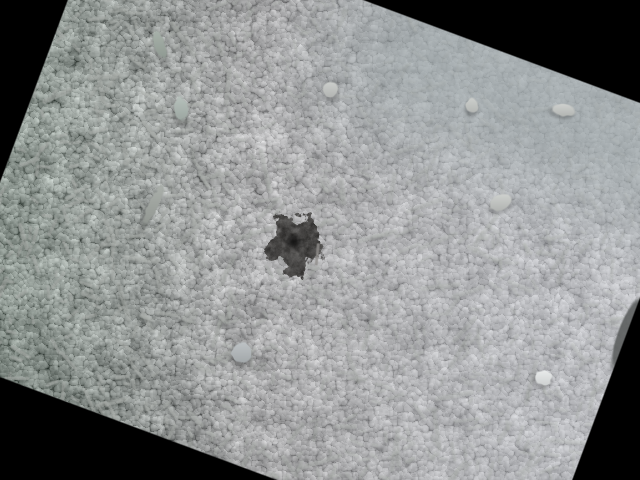
Give the GLSL for this texture, as a Shadertoy shader.

```glsl
// Pale, dusty soil with a ragged dark burrow, shown as a tilted slab on black.
// Cellular grains, hashed chips of straw and rounded stones are layered over a
// broad left-to-right light gradient; noise roughens the rim of the burrow.

const float TILT = 0.356;
const float SOFT = 0.0022;

float hash21(vec2 p) {
    vec3 q = fract(p.xyx * vec3(0.1031, 0.1030, 0.0973));
    q += dot(q, q.yzx + 33.33);
    return fract((q.x + q.y) * q.z);
}

vec2 hash22(vec2 p) {
    return vec2(hash21(p), hash21(p + 71.7));
}

float noise(vec2 p) {
    vec2 i = floor(p), f = fract(p);
    f = f * f * (3.0 - 2.0 * f);
    return mix(mix(hash21(i), hash21(i + vec2(1, 0)), f.x),
               mix(hash21(i + vec2(0, 1)), hash21(i + vec2(1, 1)), f.x), f.y);
}

float fbm(vec2 p) {
    float sum = 0.0, amp = 0.5;
    for (int i = 0; i < 4; i++) {
        sum += amp * noise(p);
        p = mat2(1.6, 1.2, -1.2, 1.6) * p + 13.1;
        amp *= 0.5;
    }
    return sum;
}

mat2 rotation(float a) {
    return mat2(cos(a), sin(a), -sin(a), cos(a));
}

float cover(float dist, float blur) {
    return 1.0 - smoothstep(-blur, blur, dist);
}

float capsule(vec2 p, vec2 a, vec2 b, float r) {
    vec2 ab = b - a;
    return length(p - a - ab * clamp(dot(p - a, ab) / dot(ab, ab), 0.0, 1.0)) - r;
}

// Brightness offset of packed grains: own tone, lit side, dark gaps
float grains(vec2 p) {
    vec2 cell = floor(p), toGrain = vec2(0);
    float nearest = 9.0, tone = 0.0;
    for (int k = 0; k < 9; k++) {
        vec2 id = cell + vec2(k % 3 - 1, k / 3 - 1);
        vec2 d = p - id - 0.1 - 0.8 * hash22(id);
        float dist = dot(d, d) * (0.75 + 0.5 * hash21(id + 5.3));
        if (dist < nearest) {
            nearest = dist;
            toGrain = d;
            tone = hash21(id + 19.0);
        }
    }
    return 0.5 * (tone - 0.5) + 0.5 * dot(toGrain, vec2(0.35, 0.8))
         - 0.9 * smoothstep(0.22, 0.75, nearest) + 0.12;
}

// Distance to randomly turned slivers, one at most per grid cell
float chips(vec2 p, float density, float slimness) {
    vec2 cell = floor(p);
    float dist = 9.0;
    for (int k = 0; k < 9; k++) {
        vec2 id = cell + vec2(k % 3 - 1, k / 3 - 1);
        if (hash21(id + 3.7) > density) continue;
        float angle = 6.283 * hash21(id + 8.1);
        vec2 reach = (0.15 + 0.4 * hash21(id + 2.9)) * slimness * vec2(cos(angle), sin(angle));
        vec2 c = id + hash22(id);
        dist = min(dist, capsule(p, c - reach, c + reach, 0.13 / slimness));
    }
    return dist;
}

// One shaded stone or stick with a soft shadow below it
vec3 stone(vec3 col, vec2 p, vec2 c, vec2 size, float angle, vec3 tint) {
    vec2 d = p - c;
    vec2 e = (d * rotation(angle)) / size;
    float rough = 0.3 * (noise(p * 110.0) - 0.5);
    float shape = (length(e) - 1.0 + rough) * min(size.x, size.y);
    float shadow = cover(length(d * rotation(angle) / size + vec2(0.15, 0.4)) - 1.1, 0.4);
    col *= 1.0 - 0.2 * shadow;
    return mix(col, tint + 0.05 * d.y / size.y, cover(shape, SOFT));
}

vec3 soil(vec2 p, vec2 q) {
    float haze = smoothstep(0.1, 0.42, q.y) * smoothstep(-0.3, 0.1, q.x);
    vec3 col = mix(vec3(0.535, 0.575, 0.55), vec3(0.66, 0.66, 0.665), smoothstep(-0.05, 0.6, p.x));
    col = mix(col, vec3(0.715, 0.72, 0.735), smoothstep(0.5, 1.2, p.x));
    col = mix(col, vec3(0.63, 0.665, 0.675), 0.75 * haze);
    col -= 0.05 * cover(length((p - vec2(0.38, 0.95)) * vec2(1, 1.3)) - 0.1, 0.13);
    col -= 0.06 * smoothstep(-0.28, -0.5, q.y) * smoothstep(0.4, -0.2, q.x);
    float contrast = mix(1.15, 0.75, smoothstep(0.2, 1.1, p.x)) * (1.0 - 0.6 * haze);

    // Clumps and two sizes of grain
    vec2 warped = p + 0.006 * vec2(noise(p * 70.0), noise(p * 70.0 + 40.0));
    float relief = 0.17 * grains(warped * 95.0) + 0.10 * grains(warped * 47.0 + 9.0);
    relief += 0.22 * (fbm(p * 24.0) - 0.47) + 0.10 * (noise(p * 190.0) - 0.5);
    col += contrast * relief;

    // Scattered straw and flat crumbs with offset shadows
    for (int i = 0; i < 3; i++) {
        float scale = 18.0 + 11.0 * float(i);
        vec2 g = rotation(float(i)) * p * scale + 17.0 * float(i);
        vec2 drop = rotation(float(i)) * vec2(0.002, 0.005) * scale;
        float slim = 1.5 - 0.25 * float(i);
        col -= 0.07 * contrast * cover(chips(g + drop, 0.24, slim) / scale, 0.004);
        vec3 straw = col * 0.35 + vec3(0.43, 0.44, 0.43) + 0.03 * p.x;
        col = mix(col, straw, 0.75 * contrast * cover(chips(g, 0.24, slim) / scale, SOFT));
    }
    return col;
}

vec3 burrow(vec3 col, vec2 p) {
    vec2 d = p - vec2(0.616, 0.493);
    float angle = atan(d.y, d.x);
    float rim = 0.053 + 0.009 * cos(5.0 * (angle - 0.92)) + 0.045 * (fbm(p * 65.0) - 0.47);
    float dist = length(d * vec2(1.0, 0.9)) - rim;
    vec3 earth = vec3(0.29, 0.285, 0.28) + 0.32 * (fbm(p * 100.0) - 0.47);
    earth *= 1.0 - 0.7 * cover(length(p - vec2(0.612, 0.496)) - 0.012, 0.011);
    col = mix(col, earth, cover(dist, 0.003));
    float root = capsule(p, vec2(0.659, 0.45), vec2(0.663, 0.49), 0.003);
    return mix(col, vec3(0.56, 0.55, 0.54), 0.8 * cover(root, SOFT));
}

void mainImage(out vec4 fragColor, in vec2 fragCoord) {
    vec2 p = fragCoord / iResolution.y;
    vec2 q = rotation(TILT) * (p - 0.5 * iResolution.xy / iResolution.y);
    vec3 col = soil(p, q);

    // Prominent stones and sticks
    vec3 pale = vec3(0.75, 0.76, 0.75);
    col = stone(col, p, vec2(0.503, 0.266), vec2(0.021, 0.020), 0.3, vec3(0.69, 0.71, 0.72));
    col = stone(col, p, vec2(1.132, 0.213), vec2(0.018, 0.015), 0.0, vec3(0.86, 0.87, 0.87));
    col = stone(col, p, vec2(0.984, 0.780), vec2(0.013, 0.016), 0.0, pale);
    col = stone(col, p, vec2(0.689, 0.814), vec2(0.015, 0.016), 0.4, pale);
    col = stone(col, p, vec2(0.377, 0.773), vec2(0.014, 0.024), 0.1, vec3(0.66, 0.70, 0.68));
    col = stone(col, p, vec2(1.174, 0.770), vec2(0.024, 0.012), -0.1, pale);
    col = stone(col, p, vec2(1.043, 0.578), vec2(0.025, 0.015), 0.4, pale);
    col = stone(col, p, vec2(0.320, 0.574), vec2(0.010, 0.043), -0.45, vec3(0.62, 0.64, 0.62));
    col = stone(col, p, vec2(0.332, 0.908), vec2(0.011, 0.030), 0.3, vec3(0.61, 0.65, 0.62));
    col = burrow(col, p);

    // Dark patch on the right border, then the slab outline
    float patchDist = length((q - vec2(0.667, 0.041)) / vec2(0.018, 0.075)) - 1.0;
    col = mix(col, vec3(0.36, 0.37, 0.37), 0.9 * cover(patchDist, 0.15));
    vec2 border = abs(q) - vec2(0.6667, 0.5);
    col *= cover(max(border.x, border.y), 1.0 / iResolution.y);
    fragColor = vec4(clamp(col, 0.0, 1.0), 1.0);
}
```
